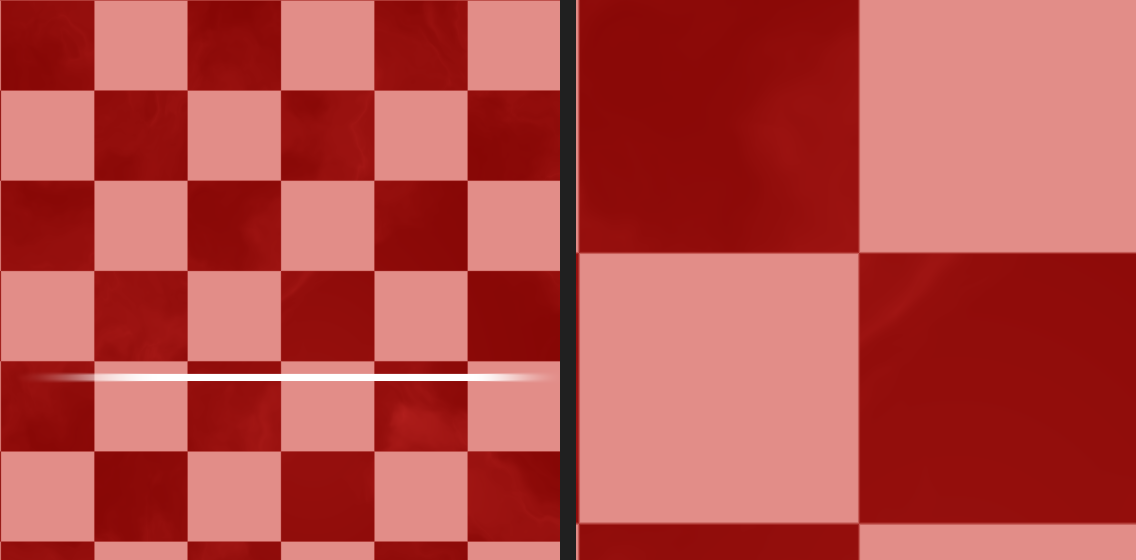
Left, the full canvas; right, a detail of the centre.
Reproduce this pattern procedurally as a WebGL 2 fragment shader.

```glsl
#version 300 es
precision highp float;

uniform vec2 u_resolution;
out vec4 outColor;

// Board layout, measured from the top left corner
const vec2 CELL_SIZE = vec2(0.1667, 0.1611);
const vec2 BOARD_OFFSET = vec2(0.0017, 0.0006);
const float SEAM_HALF_WIDTH = 0.0007;
const float SEAM_STRENGTH = 0.6;

// Colours
const vec3 PINK = vec3(0.886, 0.553, 0.535);
const vec3 DEEP_RED = vec3(0.525, 0.025, 0.018);
const vec3 SMOKE_RED = vec3(0.71, 0.13, 0.12);
const vec3 SEAM_RED = vec3(0.71, 0.24, 0.22);
const vec3 BAR_WHITE = vec3(1.0);

// Smoke in the dark squares
const float SMOKE_SCALE = 5.0;
const float WISP_STRENGTH = 0.16;
const vec2 GLOW_CENTER = vec2(0.56, 0.75);
const vec2 GLOW_RADIUS = vec2(0.27, 0.36);

// Glowing bar
const float BAR_Y = 0.674;
const float BAR_HALF_HEIGHT = 0.0065;
const vec2 BAR_FADE_IN = vec2(0.02, 0.29);
const vec2 BAR_FADE_OUT = vec2(0.84, 1.01);

float hash(vec2 p) {
    return fract(sin(dot(p, vec2(127.1, 311.7))) * 43758.5453);
}

float valueNoise(vec2 p) {
    vec2 i = floor(p);
    vec2 f = fract(p);
    f = f * f * (3.0 - 2.0 * f);
    return mix(mix(hash(i), hash(i + vec2(1.0, 0.0)), f.x),
               mix(hash(i + vec2(0.0, 1.0)), hash(i + vec2(1.0, 1.0)), f.x), f.y);
}

float fbm(vec2 p) {
    float sum = 0.0;
    float amplitude = 0.5;
    for (int i = 0; i < 5; i++) {
        sum += amplitude * valueNoise(p);
        p = mat2(1.6, 1.2, -1.2, 1.6) * p + 7.3;
        amplitude *= 0.5;
    }
    return sum;
}

// Warped clouds with thin, mostly upright wisps
float smoke(vec2 p) {
    vec2 q = p * SMOKE_SCALE;
    vec2 warp = vec2(fbm(q + 3.1), fbm(q + 11.7));
    float cloud = smoothstep(0.3, 0.75, fbm(q + 1.8 * warp));
    float strand = fbm(q * vec2(1.7, 0.7) + 2.5 * warp + 20.0);
    float wisp = pow(1.0 - min(abs(strand - 0.48) * 5.0, 1.0), 4.0);
    vec2 g = (p - GLOW_CENTER) / GLOW_RADIUS;
    float glow = exp(-dot(g, g));
    return cloud * (0.34 + 0.3 * glow) + 0.34 * glow + WISP_STRENGTH * wisp * cloud;
}

void main() {
    vec2 p = gl_FragCoord.xy / u_resolution;
    p.y = 1.0 - p.y;
    vec2 pixel = 1.0 / u_resolution;

    // Signed distance to the nearest grid line on each axis
    vec2 cell = (p - BOARD_OFFSET) / CELL_SIZE;
    vec2 line = floor(cell + 0.5);
    vec2 toLine = (cell - line) * CELL_SIZE;

    // Smoothed checkerboard
    vec2 parity = 1.0 - 2.0 * mod(line, 2.0);
    vec2 side = parity * clamp(2.0 * toLine / pixel, -1.0, 1.0);
    float light = 0.5 - 0.5 * side.x * side.y;
    vec3 darkSquare = mix(DEEP_RED, SMOKE_RED, clamp(smoke(p), 0.0, 1.0));
    vec3 color = mix(darkSquare, PINK, light);

    // Thin seams between squares
    vec2 seam = 1.0 - smoothstep(vec2(0.0), pixel, abs(toLine) - SEAM_HALF_WIDTH + 0.5 * pixel);
    color = mix(color, SEAM_RED, SEAM_STRENGTH * max(seam.x, seam.y));

    // White bar, fading and softening toward both ends
    float fade = smoothstep(BAR_FADE_IN.x, BAR_FADE_IN.y, p.x)
               * (1.0 - smoothstep(BAR_FADE_OUT.x, BAR_FADE_OUT.y, p.x));
    float softness = 0.5 * pixel.y + 0.005 * (1.0 - fade);
    float bar = 1.0 - smoothstep(-softness, softness, abs(p.y - BAR_Y) - BAR_HALF_HEIGHT);
    color = mix(color, BAR_WHITE, bar * fade);

    outColor = vec4(color, 1.0);
}
```
